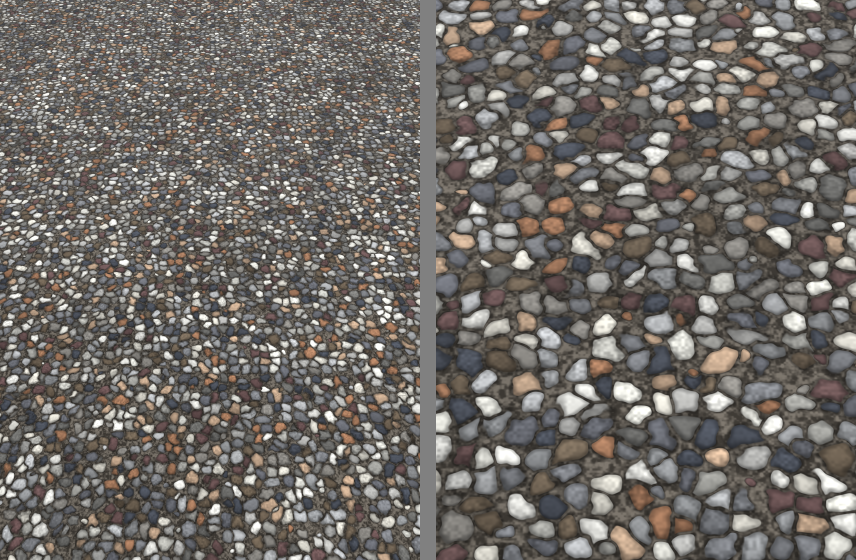
Left, the full canvas; right, a detail of the centre.
This texture is drawn by a WebGL 2 fragment shader. Its source:

```glsl
#version 300 es
precision highp float;
// Pebbled paving seen at a slant: the canvas is projected onto a ground plane,
// where a jittered grid of turned ellipses forms stones pressed into brown mortar.
// Each stone takes a palette colour, a domed shade and fine mineral speckle.
uniform vec2 u_resolution;
out vec4 fragColor;

const float HORIZON = 2.05;      // height of the vanishing line, in canvas widths
const float DEPTH = 1.85;        // stretch of the ground away from the viewer
const float DENSITY = 67.0;      // stones per ground unit
const float JITTER = 0.78;       // scatter of stone centres within their cells
const float MIN_RADIUS = 0.42;
const float MAX_RADIUS = 0.67;
const float MAX_STRETCH = 1.32;
const float GAP = 0.12;          // mortar joint between crowded stones
const float BARE_SHARE = 0.06;   // cells holding only a small chip
const float HAZE = 0.13;         // paling towards the far edge
const vec3 HAZE_COLOR = vec3(0.57, 0.57, 0.58);
const vec3 MORTAR_DARK = vec3(0.22, 0.205, 0.185);
const vec3 MORTAR_LIGHT = vec3(0.46, 0.435, 0.40);
const ivec2 SAMPLES = ivec2(2, 3);

const int TINTS = 16;
const vec3 STONE_TINTS[TINTS] = vec3[TINTS](
  vec3(0.93, 0.93, 0.91), vec3(0.89, 0.89, 0.86), vec3(0.85, 0.84, 0.80),
  vec3(0.73, 0.74, 0.75), vec3(0.70, 0.70, 0.69), vec3(0.66, 0.66, 0.64),
  vec3(0.57, 0.58, 0.59), vec3(0.55, 0.54, 0.52), vec3(0.50, 0.51, 0.53),
  vec3(0.44, 0.44, 0.43), vec3(0.41, 0.42, 0.45), vec3(0.29, 0.31, 0.35),
  vec3(0.43, 0.38, 0.32), vec3(0.75, 0.64, 0.54), vec3(0.41, 0.32, 0.32),
  vec3(0.64, 0.47, 0.36));

vec3 hash3(vec2 p) {
  vec3 q = fract(p.xyx * vec3(0.1031, 0.1030, 0.0973));
  q += dot(q, q.yxz + 33.33);
  return fract((q.xxy + q.yzz) * q.zyx);
}

float valueNoise(vec2 p) {
  vec2 i = floor(p), f = fract(p);
  f = f * f * (3.0 - 2.0 * f);
  float near = mix(hash3(i).x, hash3(i + vec2(1, 0)).x, f.x);
  float far = mix(hash3(i + vec2(0, 1)).x, hash3(i + vec2(1, 1)).x, f.x);
  return mix(near, far, f.y);
}

float smoothMax(float a, float b, float k) {
  float h = max(k - abs(a - b), 0.0) / k;
  return max(a, b) + h * h * k * 0.25;
}

vec3 paving(vec2 p) {
  // Project onto the ground, measured in stone cells
  float reach = HORIZON - p.y;
  vec2 ground = vec2(p.x - 0.5, DEPTH) / reach * DENSITY;
  float footprint = DENSITY / (reach * u_resolution.x);
  vec2 warp = vec2(valueNoise(ground * 2.7), valueNoise(ground * 2.7 + 71.0)) - 0.5;
  vec2 q = ground + warp * 0.24;

  // Nearest and second nearest stone, each in its own elliptical metric
  vec2 base = floor(q), stoneId = base, local = vec2(0.0);
  float first = 9.0, second = 9.0;
  for (int j = -1; j <= 1; j++) {
    for (int i = -1; i <= 1; i++) {
      vec2 cell = base + vec2(i, j);
      vec3 place = hash3(cell), form = hash3(cell + 137.0);
      vec2 offset = q - cell - 0.5 - (place.xy - 0.5) * JITTER;
      float angle = place.z * 3.14159, c = cos(angle), s = sin(angle);
      float stretch = mix(1.0, MAX_STRETCH, form.y);
      float radius = mix(MIN_RADIUS, MAX_RADIUS, form.x);
      if (form.z < BARE_SHARE) radius *= 0.45;
      vec2 turned = mat2(c, -s, s, c) * offset;
      float d = length(turned * vec2(1.0 / stretch, stretch)) / radius;
      if (d < first) {
        second = first;
        first = d;
        stoneId = cell;
        local = offset / radius;
      } else {
        second = min(second, d);
      }
    }
  }
  float edge = smoothMax(first - 1.0, GAP - 0.5 * (second - first), 0.2);

  // Gritty mortar, darkest beside the stones
  float grit = 0.6 * valueNoise(ground * 5.0) + 0.4 * valueNoise(ground * 11.0 + 19.0);
  vec3 mortar = mix(MORTAR_DARK, MORTAR_LIGHT, smoothstep(0.2, 0.8, grit));
  mortar *= mix(0.68, 1.05, smoothstep(0.0, 0.28, edge));

  // Domed stone, lit from the far side
  vec3 pick = hash3(stoneId + 311.0);
  vec3 stone = STONE_TINTS[min(int(pick.x * float(TINTS)), TINTS - 1)];
  stone *= mix(0.88, 1.08, pick.y);
  float dome = smoothstep(0.0, 0.36, -edge);
  float speckle = valueNoise(ground * 8.0 + 43.0) - 0.5;
  stone *= mix(0.72, 1.03, dome) + 0.13 * local.y + speckle * mix(0.08, 0.34, pick.z);

  float soft = footprint * 0.8 + 0.02;
  vec3 color = mix(mortar, stone, 1.0 - smoothstep(-soft, soft, edge));

  // Broad worn patches and distant haze
  color *= 0.93 + 0.16 * valueNoise(ground * 0.11 + 5.0);
  return mix(color, HAZE_COLOR, HAZE * smoothstep(0.3, 1.35, p.y));
}

void main() {
  vec3 sum = vec3(0.0);
  for (int j = 0; j < SAMPLES.y; j++) {
    for (int i = 0; i < SAMPLES.x; i++) {
      vec2 shift = (vec2(i, j) + 0.5) / vec2(SAMPLES) - 0.5;
      sum += paving((gl_FragCoord.xy + shift) / u_resolution.x);
    }
  }
  vec3 color = sum / float(SAMPLES.x * SAMPLES.y);
  fragColor = vec4(clamp(color, 0.0, 1.0), 1.0);
}
```
